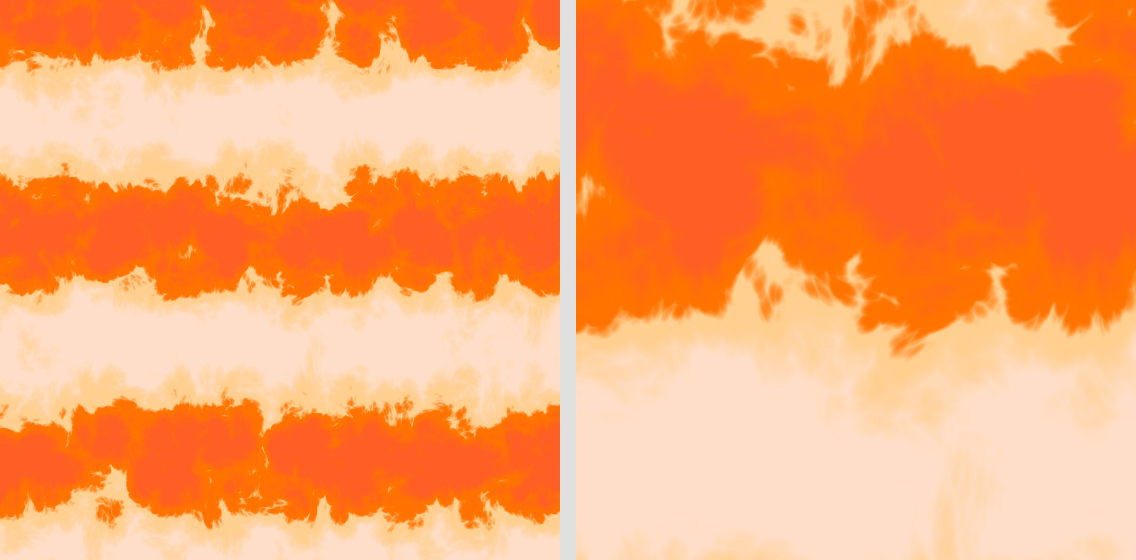
Left: the whole. Right: its middle third, enlarged.
Write a Shadertoy shader that draws this pattern.

```glsl
// Soft horizontal bands of hot orange and pale cream with ragged, cloudy borders.
// A vertical cosine sets the bands, layered cellular noise billows their edges,
// and the sum runs through a four-colour ramp.

vec2 hash2(vec2 p) {
    p = vec2(dot(p, vec2(127.1, 311.7)), dot(p, vec2(269.5, 183.3)));
    return fract(sin(p) * 43758.5);
}

// Squared distance to the nearest jittered cell centre.
float cellular(vec2 p, vec2 jitter) {
    vec2 cell = floor(p), local = fract(p);
    float nearest = 4.0;
    for (int y = -1; y <= 1; y++) {
        for (int x = -1; x <= 1; x++) {
            vec2 neighbour = vec2(x, y);
            vec2 centre = 0.5 + jitter * (hash2(cell + neighbour) - 0.5);
            vec2 offset = neighbour + centre - local;
            nearest = min(nearest, dot(offset, offset));
        }
    }
    return nearest;
}

// Rounded lumps with sharp creases; the coarsest layer keeps loose columns.
float billow(vec2 p) {
    float sum = 0.0, amplitude = 1.4;
    vec2 jitter = vec2(0.55, 1.0);
    for (int octave = 0; octave < 5; octave++) {
        sum += amplitude * (0.19 - cellular(p, jitter));
        p = mat2(1.6, 1.2, -1.2, 1.6) * p + 3.7;
        p += 0.15 * sin(2.3 * p.yx);
        jitter = vec2(1.0);
        amplitude *= 0.6;
    }
    return sum;
}

vec3 bandColour(float heat) {
    vec3 pale = mix(vec3(1.0, 0.87, 0.79), vec3(1.0, 0.81, 0.56),
                    smoothstep(-1.0, -0.1, heat));
    vec3 hot = mix(vec3(1.0, 0.45, 0.0), vec3(1.0, 0.37, 0.14),
                   smoothstep(0.3, 0.95, heat));
    return mix(pale, hot, smoothstep(-0.03, 0.25, heat));
}

void mainImage(out vec4 fragColor, in vec2 fragCoord) {
    vec2 uv = fragCoord / iResolution.y;

    // Hot bands peak every 0.405 of the canvas height.
    float heat = cos(6.28319 * (uv.y - 0.177) / 0.405);
    heat += billow(uv * vec2(9.0, 7.5) - vec2(0.235, 0.0));

    fragColor = vec4(bandColour(heat), 1.0);
}
```
